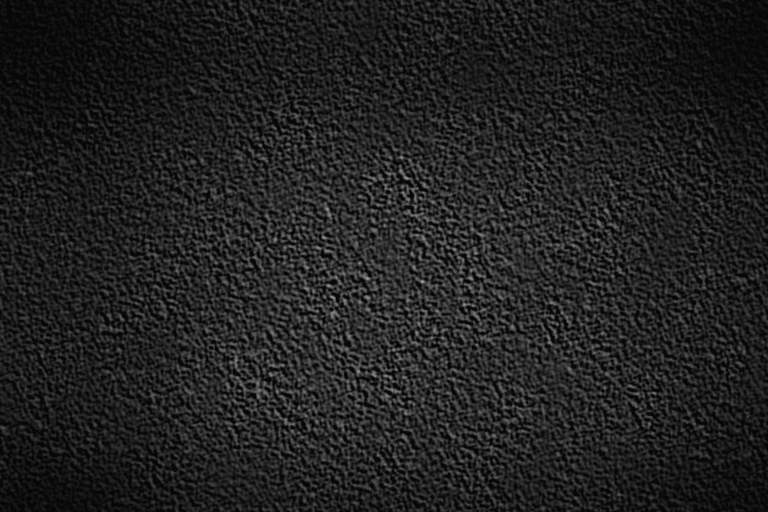
Give the GLSL for this texture, as a Shadertoy shader.

```glsl
// Dark, finely pebbled plaster wall in raking light with shaded borders, tiling.
#define GRAIN 118.0         // fine pebbles, in cells per canvas height
#define CLUMP 68.0          // clusters of pebbles
#define GRIT 186.0          // smallest roughness
#define LUMP 30.0           // sparse larger lumps
#define RELIEF 1.5          // strength of the light and shade
#define CREST 0.22          // extra light on raised parts
#define LIGHT_STEP 0.003    // softness of the relief, in canvas heights
#define LIGHT_DIR vec2(0.64, 0.77)
#define BRIGHTNESS 0.175
#define SHADE_CENTRE vec2(0.51, 0.43)
#define SHADE_DEPTH vec2(0.38, 0.40)
#define FLOOR_TONE 0.026

const float TAU = 6.2831853;
const float ASPECT = 1.5;

float hash(vec2 p) {
    return fract(sin(dot(p, vec2(127.1, 311.7))) * 43758.5453);
}

// Turned grid of whole numbers, so that it closes over one canvas
mat2 turnedGrid(float cells, float angle) {
    vec2 axis = cells * vec2(cos(angle), sin(angle));
    return mat2(round(ASPECT * vec2(axis.x, -axis.y)), round(axis.yx));
}

// Dot product of a wrapped lattice gradient with the offset to the point
float cornerSlope(vec2 cell, vec2 offset, mat2 grid, mat2 toCanvas, float seed) {
    vec2 wrapped = round(cell - grid * floor(toCanvas * cell + 4e-6));
    float angle = TAU * hash(wrapped + seed);
    return dot(vec2(cos(angle), sin(angle)), offset);
}

// Gradient noise on a whole-number grid, repeating after one canvas
float tileNoise(vec2 uv, mat2 grid, float seed) {
    mat2 toCanvas = inverse(grid);
    vec2 p = grid * uv;
    vec2 cell = floor(p);
    vec2 f = p - cell;
    vec2 w = f * f * f * (f * (f * 6.0 - 15.0) + 10.0);
    vec2 e = vec2(1.0, 0.0);
    float low = mix(cornerSlope(cell, f, grid, toCanvas, seed),
                    cornerSlope(cell + e.xy, f - e.xy, grid, toCanvas, seed), w.x);
    float high = mix(cornerSlope(cell + e.yx, f - e.yx, grid, toCanvas, seed),
                     cornerSlope(cell + e.xx, f - e.xx, grid, toCanvas, seed), w.x);
    return mix(low, high, w.y);
}

// Plaster surface: pebbles, clusters, grit and a few lumps
float surfaceHeight(vec2 uv) {
    float height = tileNoise(uv, turnedGrid(GRAIN, 0.5), 3.7);
    height += 0.7 * tileNoise(uv, turnedGrid(CLUMP, 1.1), 17.3);
    height += 0.3 * tileNoise(uv, turnedGrid(GRIT, 0.8), 41.9);
    float lump = tileNoise(uv, turnedGrid(LUMP, 0.3), 63.1);
    return height + 2.5 * max(lump - 0.3, 0.0);
}

// Rough and smooth patches, partly drawn out vertically by the trowel
float patchRoughness(vec2 uv) {
    float patches = tileNoise(uv, turnedGrid(8.0, 0.6), 8.3);
    float strokes = tileNoise(uv, mat2(30.0, 0.0, 0.0, 7.0), 29.1);
    return 1.0 + 0.5 * patches + 0.4 * strokes;
}

// Broad light, falling off towards the borders and wrapping smoothly
float broadLight(vec2 uv) {
    vec2 edge = 0.5 - 0.5 * cos(TAU * (uv - SHADE_CENTRE));
    float light = 1.0 - dot(SHADE_DEPTH, edge * edge);
    float cloud = tileNoise(uv, turnedGrid(2.0, 0.0), 52.7);
    cloud += 0.5 * tileNoise(uv, turnedGrid(6.0, 0.7), 71.3);
    return light * (1.0 + 0.2 * cloud);
}

void mainImage(out vec4 fragColor, in vec2 fragCoord) {
    vec2 uv = fragCoord / iResolution.xy;

    // Slopes facing the light brighten, those behind fall into shade
    vec2 toLight = LIGHT_DIR * LIGHT_STEP / vec2(ASPECT, 1.0);
    float behind = surfaceHeight(uv - toLight);
    float ahead = surfaceHeight(uv + toLight);
    float shading = behind - ahead + CREST * (behind + ahead);
    float relief = RELIEF * shading * patchRoughness(uv);

    float tone = BRIGHTNESS * broadLight(uv) * (1.0 + relief);
    fragColor = vec4(vec3(max(tone, FLOOR_TONE)), 1.0);
}
```
